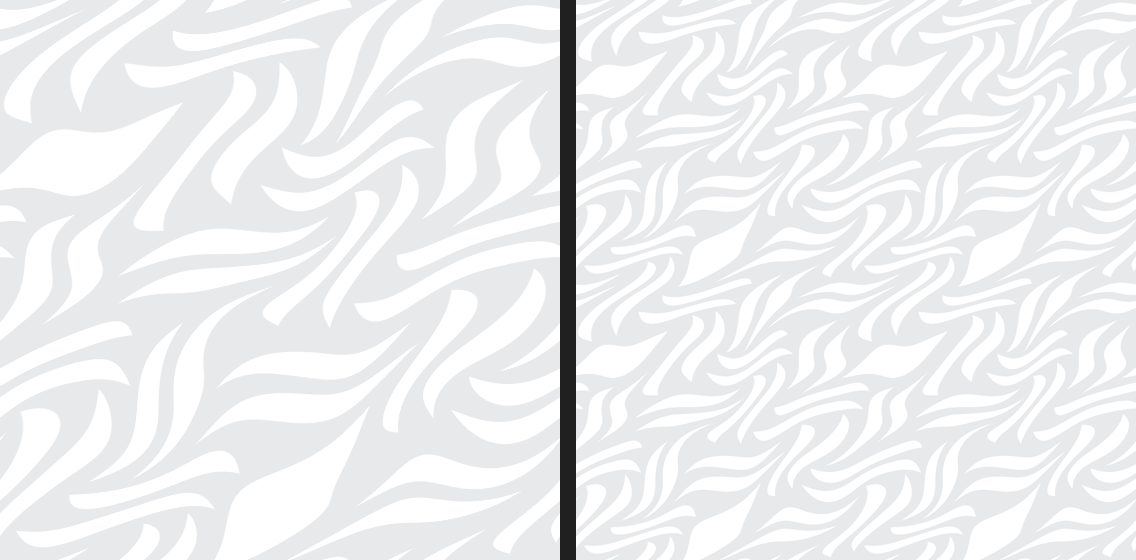
Left: one tile. Right: repeated 2 by 2.
A three.js fragment shader for this pattern:

```glsl
varying vec2 vUv;

const vec3 GROUND = vec3(0.91, 0.914, 0.92);
const vec3 LEAF = vec3(1.0);
const float PI = 3.14159265;
// Slanted lattice: even entries, columns agreeing modulo 4, so that it wraps
const vec2 ROW_X = vec2(6.0, -4.0);
const vec2 ROW_Y = vec2(-2.0, 8.0);
const float CELL_COUNT = ROW_X.x * ROW_Y.y - ROW_X.y * ROW_Y.x;
const float NOISE_REPEAT = 3.0; // noise cells per canvas side
const float WARP = 0.085;       // irregular drift, in canvas sides
const float BEND = 0.15;        // shared S-bend, in lattice cells
const float HOOK = 0.6;         // sideways sweep of the tips, in half slots
const float GAP = 0.093;        // half the space between leaves, in lattice cells
const float FAN = 0.12;         // how far a group narrows at one end
const float SINGLES = 0.2;      // share of groups with one broad leaf
const float MIN_LENGTH = 0.86;
const float TAPER = 3.0;        // higher keeps leaves full closer to their tips
const float SOFTNESS = 0.009;   // edge width, in lattice cells

float hash(vec2 p) {
  return fract(sin(dot(p, vec2(127.1, 311.7))) * 43758.55);
}

vec2 gradientAt(vec2 node, float seed) {
  vec2 wrapped = floor(mod(node + 0.5, NOISE_REPEAT));
  float angle = 2.0 * PI * hash(wrapped + seed);
  return vec2(cos(angle), sin(angle));
}

// Gradient noise that wraps at the canvas edges
float wrappedNoise(vec2 uv, float seed) {
  vec2 p = uv * NOISE_REPEAT;
  vec2 i = floor(p);
  vec2 f = p - i;
  vec2 s = f * f * f * (f * (f * 6.0 - 15.0) + 10.0);
  vec2 e = vec2(1.0, 0.0);
  float a = dot(gradientAt(i, seed), f);
  float b = dot(gradientAt(i + e.xy, seed), f - e.xy);
  float c = dot(gradientAt(i + e.yx, seed), f - e.yx);
  float d = dot(gradientAt(i + e.xx, seed), f - e.xx);
  return mix(mix(a, b, s.x), mix(c, d, s.x), s.y);
}

// Slanted lattice, warped and bent without overlaps
vec2 flowingLattice(vec2 uv) {
  vec2 p = uv + WARP * vec2(wrappedNoise(uv, 7.0), wrappedNoise(uv, 23.0));
  vec2 q = vec2(dot(ROW_X, p), dot(ROW_Y, p));
  q.y += BEND * sin(PI * q.x);
  q.x += BEND * sin(PI * q.y);
  return q;
}

// Positive inside a leaf; along runs -1..1, across -0.5..0.5 in its group
float leafField(float along, float across, vec2 id, float turn) {
  float count = hash(id + 3.0) < SINGLES ? 1.0 : 2.0;
  float fanSide = hash(id + 11.0) < 0.5 ? -1.0 : 1.0;
  across /= 1.0 - FAN * (0.5 + 0.5 * fanSide * along);

  float slot = clamp(floor((across + 0.5) * count), 0.0, count - 1.0);
  float offset = across + 0.5 - (slot + 0.5) / count;

  // Staggered tips: each leaf reaches one end of its group
  float span = mix(MIN_LENGTH, 0.99, hash(id + slot * 5.3));
  float side = hash(id + slot * 9.7 + 2.0) < 0.5 ? -1.0 : 1.0;
  float u = (along - side * (0.99 - span)) / span;

  float halfSlot = 0.5 / count;
  float halfWidth = (halfSlot - GAP) * (1.0 - pow(abs(u), TAPER));
  float spine = turn * HOOK * halfSlot * u * u * u;
  return halfWidth - abs(offset - spine);
}

// Herringbone of two-cell blocks, each holding one group of leaves
float foliage(vec2 q) {
  vec2 cell = floor(q);
  float phase = mod(cell.x - cell.y, 4.0);
  bool lengthwise = phase < 1.5;
  vec2 start = cell - (lengthwise ? vec2(phase, 0.0) : vec2(0.0, 3.0 - phase));
  vec2 center = start + (lengthwise ? vec2(1.0, 0.5) : vec2(0.5, 1.0));
  vec2 local = q - center;
  if (!lengthwise) local = local.yx;

  // Tips carry on the turn of the shared bend
  float parity = mod(lengthwise ? start.x : start.y, 2.0);
  float turn = 2.0 * parity - 1.0;

  // Identity from the canvas position, so that groups agree across the seam
  vec2 steps = vec2(ROW_Y.y * center.x - ROW_X.y * center.y,
                    ROW_X.x * center.y - ROW_Y.x * center.x);
  vec2 id = mod(floor(2.0 * steps + 0.5), 2.0 * CELL_COUNT);
  return leafField(local.x, local.y, id, turn);
}

void main() {
  float leaf = smoothstep(-SOFTNESS, SOFTNESS, foliage(flowingLattice(vUv)));
  gl_FragColor = vec4(mix(GROUND, LEAF, leaf), 1.0);
}
```
